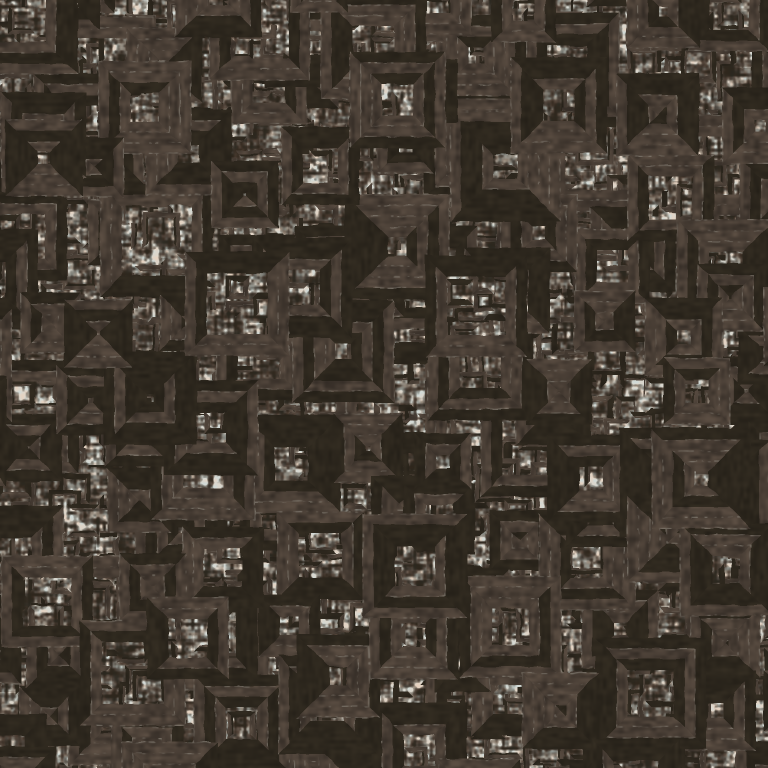
This texture is drawn by a Shadertoy shader. Its source:

```glsl
// Weathered mosaic of overlapping square frames, dark and brown, with mitred corners.
// Square cells are stacked by random priority and cut into rings; each side of a
// ring takes its own tone, and the cores hold smaller frames and woven grey grain.

const float LARGE_GRID = 11.0;     // large squares across the canvas
const float SMALL_GRID = 31.0;     // small squares inside the cores
const float RING_WIDTH = 0.155;    // ring thickness, in cells
const float SHADOW_SHARE = 0.42;   // chance that a ring side is dark
const float WOBBLE = 0.0022;       // raggedness of the edges
const float GRAIN = 235.0;         // grains across the canvas
const float STREAK = 64.0;         // lengthwise streaks across the canvas

const vec3 SHADOW = vec3(0.175, 0.152, 0.115);
const vec3 BROWN = vec3(0.285, 0.243, 0.208);
const vec3 STONE = vec3(0.56, 0.54, 0.50);
const vec3 PALE = vec3(0.86, 0.84, 0.80);

struct Tile {
    float depth;   // distance inside the edge, in rings
    float side;    // 0 left, 1 right, 2 bottom, 3 top
    float id;
};

float hash(vec2 p) {
    vec3 q = fract(vec3(p.xyx) * 0.1031);
    q += dot(q, q.yzx + 33.33);
    return fract((q.x + q.y) * q.z);
}

float noise(vec2 p) {
    vec2 cell = floor(p);
    vec2 f = fract(p);
    f = f * f * (3.0 - 2.0 * f);
    float low = mix(hash(cell), hash(cell + vec2(1, 0)), f.x);
    float high = mix(hash(cell + vec2(0, 1)), hash(cell + vec2(1, 1)), f.x);
    return mix(low, high, f.y);
}

// Topmost of the jittered squares that cover p
Tile topTile(vec2 p, float seed) {
    Tile top = Tile(99.0, 0.0, 0.0);
    float best = -1.0;
    vec2 home = floor(p);
    for (int y = -1; y <= 1; y++)
    for (int x = -1; x <= 1; x++) {
        vec2 cell = home + vec2(x, y);
        vec2 key = cell + seed;
        vec2 centre = cell + vec2(hash(key + 11.3), hash(key + 27.7));
        float halfSize = mix(0.4, 0.82, hash(key + 43.1));
        float priority = hash(key + 61.9);
        vec2 d = p - centre;
        float inside = halfSize - max(abs(d.x), abs(d.y));
        if (inside > 0.0 && priority > best) {
            best = priority;
            top.depth = inside / RING_WIDTH;
            top.side = abs(d.x) > abs(d.y) ? step(0.0, d.x) : 2.0 + step(0.0, d.y);
            top.id = floor(priority * 977.0);
        }
    }
    return top;
}

// Random value shared by one side of one ring
float ringValue(Tile t) {
    return hash(vec2(t.id + 3.7, floor(t.depth) * 7.0 + t.side * 31.0));
}

// Crossed streaks and grains, from dark gaps to bright sparkles
vec3 wovenCore(vec2 p, float gain) {
    float rows = noise(p * vec2(STREAK, GRAIN));
    float columns = noise(p * vec2(GRAIN, STREAK) + 71.0);
    float grain = noise(p * GRAIN * 1.1 + 19.0);
    float light = rows * columns * mix(0.35, 1.75, grain) * gain;
    vec3 color = mix(SHADOW, BROWN, smoothstep(0.0, 0.16, light));
    color = mix(color, STONE, smoothstep(0.1, 0.5, light));
    color = mix(color, PALE, smoothstep(0.45, 0.85, light));
    float tint = noise(p * GRAIN + 133.0) - 0.5;
    return color * (1.0 + tint * vec3(-0.10, 0.04, 0.12));
}

// Flat ring side with worn surface and a dotted light rim
vec3 frameColor(Tile t, vec2 p, float shadowShare) {
    float isDark = step(ringValue(t), shadowShare);
    vec2 along = t.side < 1.5 ? vec2(GRAIN, STREAK) : vec2(STREAK, GRAIN);
    float wear = noise(p * along) + noise(p * GRAIN * 0.6 + 47.0) - 1.0;
    vec3 color = mix(BROWN, SHADOW, isDark) * (1.0 + wear * mix(0.32, 0.2, isDark));
    float rim = 1.0 - smoothstep(0.0, 0.2, fract(t.depth));
    float dots = smoothstep(0.35, 0.9, noise(p * GRAIN + 5.0));
    return mix(color, STONE, rim * dots * (1.0 - isDark) * 0.65);
}

vec3 surface(vec2 p) {
    vec2 ragged = vec2(noise(p * 90.0), noise(p * 90.0 + 53.0)) - 0.5;
    vec2 q = p + ragged * WOBBLE;

    // Large frames, darker on the outer top and right
    Tile large = topTile(q * LARGE_GRID, 100.0);
    float rings = 2.0 + floor(hash(vec2(large.id, 8.0)) * 2.2);
    if (large.depth < rings) {
        bool lee = mod(large.side, 2.0) > 0.5 && large.depth < 1.0;
        return frameColor(large, p, SHADOW_SHARE + (lee ? 0.25 : 0.0));
    }

    // Small frames, some of them left open to the grain
    Tile small = topTile(q * SMALL_GRID, 300.0);
    bool framed = hash(vec2(small.id, 21.0 + small.side)) < 0.6;
    if (small.depth < 1.5 && framed) return frameColor(small, p, SHADOW_SHARE);
    return wovenCore(p, mix(0.75, 1.5, hash(vec2(small.id, large.id))));
}

void mainImage(out vec4 fragColor, in vec2 fragCoord) {
    // Four samples per pixel smooth the edges
    vec3 color = vec3(0.0);
    for (int i = 0; i < 4; i++) {
        vec2 shift = vec2(i % 2, i / 2) * 0.5 - 0.25;
        color += surface((fragCoord + shift) / iResolution.y);
    }
    fragColor = vec4(color / 4.0, 1.0);
}
```
